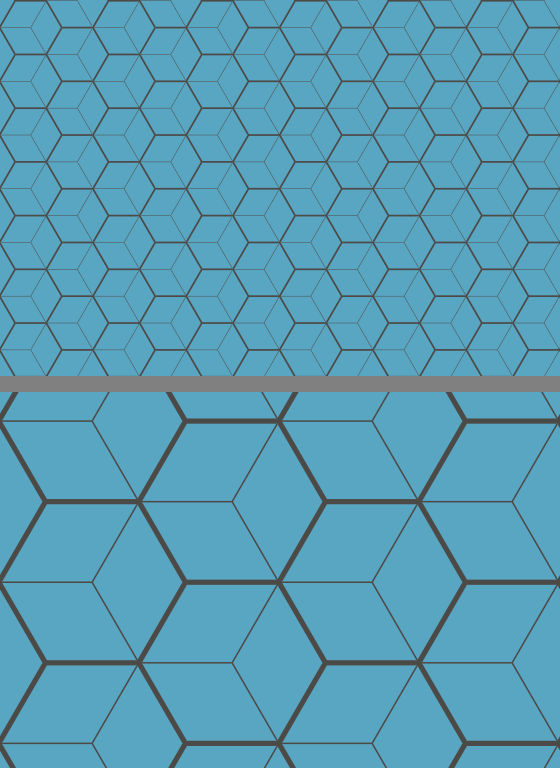
Top, the full canvas; bottom, a detail of the centre.
Write a WebGL 2 fragment shader that draws this pattern.

```glsl
#version 300 es
precision highp float;
// Flat-topped hexagons in bold outline, each split by three fine spokes into a cube.

#define REPEATS vec2(6.0, 7.0)       // whole cells across and down, two hexagons each
#define BOLD_WIDTH 0.056             // line widths, in hexagon sides
#define FINE_WIDTH 0.0165
#define SHIFT vec2(0.513, 0.024)     // pattern offset, in hexagon sides
#define FILL_COLOR vec3(0.35, 0.65, 0.76)
#define LINE_COLOR vec3(0.30, 0.29, 0.28)

uniform vec2 u_resolution;
out vec4 fragColor;

const float SQRT3 = 1.7320508;
const vec2 PERIOD = vec2(3.0, SQRT3);  // cell size, in hexagon sides

// Offset of p from the nearest hexagon centre.
vec2 hexLocal(vec2 p) {
    vec2 a = mod(p, PERIOD) - 0.5 * PERIOD;
    vec2 b = mod(p + 0.5 * PERIOD, PERIOD) - 0.5 * PERIOD;
    return dot(a, a) < dot(b, b) ? a : b;
}

// Distance to the hexagon outline, from inside.
float outlineDistance(vec2 p) {
    p = abs(p);
    return 0.5 * SQRT3 - max(p.y, dot(p, vec2(0.5 * SQRT3, 0.5)));
}

float rayDistance(vec2 p, vec2 direction) {
    return length(p - direction * max(dot(p, direction), 0.0));
}

// Distance to the spokes: one to the left corner, two mirrored to the right.
float spokeDistance(vec2 p) {
    p.y = abs(p.y);
    return min(rayDistance(p, vec2(-1.0, 0.0)),
               rayDistance(p, vec2(0.5, 0.5 * SQRT3)));
}

// Share of a pixel covered by a line, also right for lines thinner than a pixel.
float lineCoverage(float d, float width, float pixel) {
    float upper = min(d + 0.5 * pixel, 0.5 * width);
    float lower = max(d - 0.5 * pixel, -0.5 * width);
    return clamp((upper - lower) / pixel, 0.0, 1.0);
}

void main() {
    vec2 uv = gl_FragCoord.xy / u_resolution;
    vec2 scale = REPEATS * PERIOD;
    float pixel = scale.x / u_resolution.x;
    vec2 p = hexLocal(uv * scale + SHIFT);

    float bold = lineCoverage(outlineDistance(p), BOLD_WIDTH, pixel);
    float fine = lineCoverage(spokeDistance(p), FINE_WIDTH, pixel);
    fragColor = vec4(mix(FILL_COLOR, LINE_COLOR, max(bold, fine)), 1.0);
}
```
